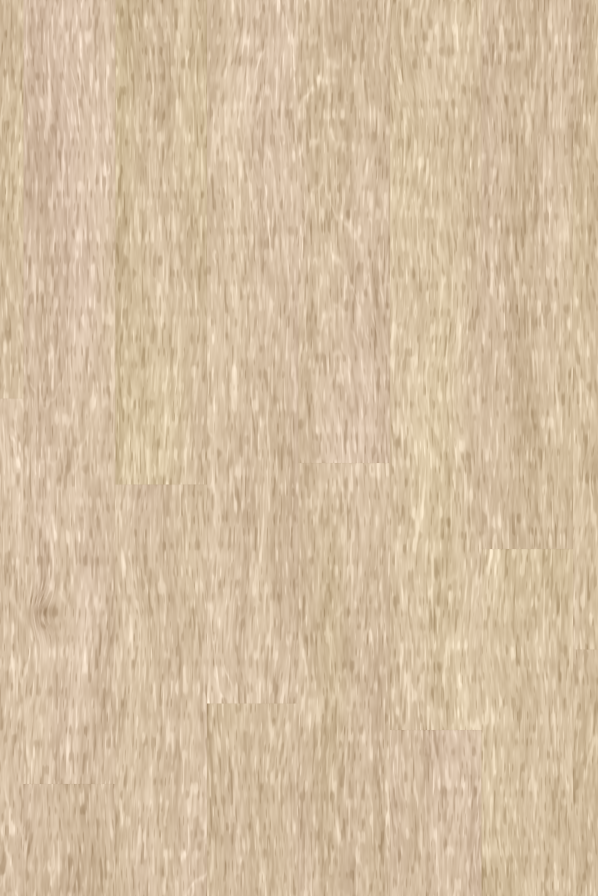
This texture is drawn by a Shadertoy shader. Its source:

```glsl
// Pale limed-oak floor: tall boards in staggered columns, each with its own tint.
// Growth rings are cuts through a tilted log; stretched noise adds fibres,
// pores and streaks, and scattered knots bend the grain around them.

const float BOARD_WIDTH  = 0.1022;  // lengths are fractions of canvas height
const float BOARD_LENGTH = 1.25;
const float FIRST_SEAM   = 0.0265;
const float SEAM_WIDTH   = 0.0014;
const float SEAM_DEPTH   = 0.035;
const float TINT_RANGE   = 0.024;
const float STREAK_DEPTH = 0.100;
const float FIBRE_DEPTH  = 0.150;
const float PORE_DEPTH   = 0.085;
const float LIME_GLOW    = 0.085;
const float RING_GLOW    = 0.090;
const float RING_COUNT   = 9.0;
const float KNOT_DEPTH   = 0.110;
const float KNOT_CELL    = 5.0;     // in board widths
const float KNOT_CHANCE  = 0.3;
const vec3  OAK       = vec3(0.826, 0.740, 0.628);
const vec3  TONE_AXIS = vec3(0.92, 1.00, 1.08);
const vec3  HUE_AXIS  = vec3(0.001, -0.005, 0.013);
const float PI = 3.14159265;

float hash(vec2 p) {
    return fract(sin(dot(p, vec2(127.1, 311.7))) * 43758.5453);
}

float noise(vec2 p) {
    vec2 i = floor(p), f = fract(p);
    f = f * f * (3.0 - 2.0 * f);
    return mix(mix(hash(i), hash(i + vec2(1, 0)), f.x),
               mix(hash(i + vec2(0, 1)), hash(i + vec2(1, 1)), f.x), f.y);
}

// Noise centred on zero, two octaves
float grain(vec2 p) {
    return 0.65 * noise(p) + 0.35 * noise(p * 2.1 + 17.3) - 0.5;
}

// Height of the end joint: high in even columns, low in odd ones
float jointHeight(float column) {
    float base = mod(column, 2.0) < 0.5 ? 0.525 - 0.018 * column
                                        : 0.140 + 0.015 * column;
    float quarter = 0.5 * PI * column;
    return base + 0.03 * (cos(quarter) - sin(quarter));
}

// Soft knot mask, at most one knot per cell along a board
float knotMask(vec2 q, vec2 board) {
    float cell = floor(q.y / KNOT_CELL);
    vec2 id = board * 7.0 + vec2(cell, 3.0 * cell + 1.0);
    if (hash(id) > KNOT_CHANCE) return 0.0;
    vec2 centre = vec2(mix(0.2, 0.8, hash(id + 2.3)),
                       (cell + mix(0.25, 0.75, hash(id + 5.1))) * KNOT_CELL);
    vec2 d = (q - centre) * vec2(1.0, 0.65);
    return exp(-45.0 * dot(d, d));
}

// Thin pale arches where the board cuts the rings of a tilted, wavy log
float growthRings(vec2 q, vec2 board, vec2 shift, float knot) {
    float axis = mix(0.0, 1.0, hash(board + 4.7));
    float tilt = mix(0.08, 0.16, hash(board + 8.2));
    float depth = tilt * (q.y - 10.0 * hash(board + 6.4))
                + 0.45 * grain(q * vec2(0.8, 0.40) + shift);
    float radius = length(vec2(q.x - axis, depth))
                 + 0.10 * grain(q * vec2(4.0, 1.0) + shift)
                 + 0.05 * grain(q * vec2(16.0, 5.0) + shift) + 0.25 * knot;
    float line = pow(0.5 + 0.5 * sin(2.0 * PI * RING_COUNT * radius), 12.0);
    float patches = smoothstep(0.3, 0.75, noise(q * vec2(2.0, 0.5) + shift + 9.0));
    float broken = smoothstep(0.2, 0.7, noise(q * vec2(16.0, 4.0) + shift));
    return (line - 0.16) * patches * broken * mix(0.3, 1.0, hash(board + 1.9));
}

vec3 floorColour(vec2 p) {
    // Board lookup
    float across = (p.x - FIRST_SEAM) / BOARD_WIDTH;
    float column = floor(across) + 1.0;
    float along = (p.y - jointHeight(column)) / BOARD_LENGTH;
    vec2 board = vec2(column, floor(along));
    vec2 local = vec2(fract(across), fract(along));
    vec2 shift = 40.0 * vec2(hash(board + 0.7), hash(board + 3.1));

    // Grain space in board widths, swaying and pushed aside by knots
    vec2 q = vec2(local.x, local.y * BOARD_LENGTH / BOARD_WIDTH);
    float knot = knotMask(q, board);
    q.x += 0.16 * grain(q * vec2(1.0, 0.5) + shift) + 0.10 * knot;

    // Brightness, from broad streaks down to single pores
    float tone = TINT_RANGE * (hash(board + 2.2) - 0.5);
    tone += STREAK_DEPTH * grain(q * vec2(5.5, 0.16) + shift);
    tone += 0.4 * STREAK_DEPTH * grain(q * vec2(1.6, 0.5) + shift + 5.0);
    tone += 0.45 * FIBRE_DEPTH * grain(q * vec2(20.0, 0.8) + shift);
    tone += FIBRE_DEPTH * grain(q * vec2(36.0, 5.0) + shift);
    tone -= PORE_DEPTH * smoothstep(0.62, 0.90, noise(q * vec2(48.0, 7.0) + shift));
    tone += LIME_GLOW * smoothstep(0.62, 0.90, noise(q * vec2(46.0, 5.5) - shift));
    tone += RING_GLOW * growthRings(q, board, shift, knot);
    tone -= KNOT_DEPTH * knot * (0.4 + noise(q * vec2(24.0, 9.0) + shift));

    // Faint seams, stronger in places
    vec2 edge = min(local, 1.0 - local) * vec2(BOARD_WIDTH, BOARD_LENGTH);
    vec2 seam = 1.0 - smoothstep(vec2(0.0), vec2(SEAM_WIDTH), edge);
    float wear = noise(vec2(column * 5.0, p.y * 9.0));
    tone -= SEAM_DEPTH * max(seam.x * wear, 0.4 * seam.y);

    // Drift between rosy and straw hues
    float hue = 1.2 * (hash(board + 9.6) - 0.5)
              + 2.0 * grain(q * vec2(2.0, 0.3) + shift + 21.0);
    return OAK + tone * TONE_AXIS + hue * HUE_AXIS;
}

void mainImage(out vec4 fragColor, in vec2 fragCoord) {
    // Four samples per pixel smooth every edge
    vec3 colour = vec3(0.0);
    for (int i = 0; i < 4; i++) {
        vec2 offset = 0.5 * vec2(i % 2, i / 2) - 0.25;
        colour += 0.25 * floorColour((fragCoord + offset) / iResolution.y);
    }
    fragColor = vec4(clamp(colour, 0.0, 1.0), 1.0);
}
```
